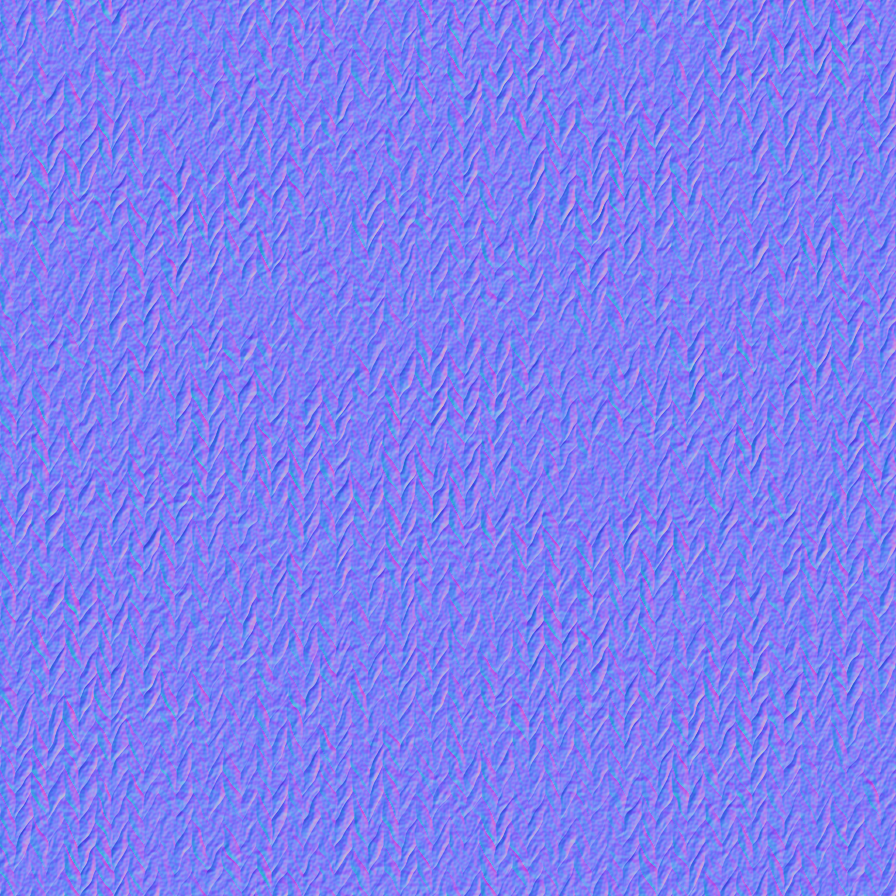
Reproduce this texture map procedurally as a Shadertoy shader.

```glsl
// Normal map of worn stockinette knit: 28 columns of V stitches by 36 rows.

vec2 hashGradient(vec2 cell) {
    vec3 h = fract(cell.xyx * vec3(0.1031, 0.1030, 0.0973));
    h += dot(h, h.yzx + 33.33);
    float angle = 6.2832 * fract((h.x + h.y) * h.z);
    return vec2(cos(angle), sin(angle));
}

float gradientNoise(vec2 p) {
    vec2 i = floor(p), f = fract(p);
    vec2 w = f * f * f * (f * (f * 6.0 - 15.0) + 10.0);
    float a = dot(hashGradient(i), f);
    float b = dot(hashGradient(i + vec2(1, 0)), f - vec2(1, 0));
    float c = dot(hashGradient(i + vec2(0, 1)), f - vec2(0, 1));
    float d = dot(hashGradient(i + vec2(1, 1)), f - vec2(1, 1));
    return mix(mix(a, b, w.x), mix(c, d, w.x), w.y);
}

// Yarn legs slant outward from the middle of each column.
float stitchHeight(vec2 p) {
    float u = p.x * 28.0;
    float t = abs(fract(u) - 0.5) * 2.0;
    float leg = floor(u * 2.0);
    float v = p.y * 36.0 - 1.1 * t;

    // Each stitch is a little fuller or flatter than its neighbours.
    float fullness = hashGradient(vec2(leg, floor(v)) + 7.0).x;
    float across = abs(fract(v) * 2.0 - 1.0);
    float column = 4.0 * t * (1.0 - t);
    float yarn = (1.0 - across * across * across) * (0.0011 + 0.0009 * fullness * column);

    // Twisted fibres run along the leg and fade at its ends.
    float fibre = gradientNoise(vec2(v * 2.5, t * 1.5 + leg * 5.3)) * column;
    return yarn + 0.0009 * column + 0.0010 * fibre;
}

float surfaceHeight(vec2 p) {
    // Uneven tension bends the rows and columns.
    vec2 bend = vec2(gradientNoise(p * 13.0), 2.0 * gradientNoise(p * 13.0 + 40.0)) * 0.004;
    bend += vec2(gradientNoise(p * 50.0 + 80.0), gradientNoise(p * 50.0 + 120.0)) * 0.004;
    float wear = 1.0 + 0.5 * gradientNoise(p * 7.0 + 17.0);

    // Short upright wrinkles lean to the right, with fine fuzz on top.
    vec2 slant = vec2(p.x * 0.91 - p.y * 0.42, p.x * 0.42 + p.y * 0.91);
    float wrinkle = gradientNoise(slant * vec2(115.0, 60.0) + bend * 250.0);
    float fuzz = gradientNoise(p * vec2(260.0, 230.0));
    return stitchHeight(p + bend) * wear + 0.0013 * wrinkle + 0.0006 * fuzz;
}

void mainImage(out vec4 fragColor, in vec2 fragCoord) {
    vec2 p = fragCoord / iResolution.xy;

    // Central differences over a small step soften the creases.
    vec2 e = vec2(0.0009, 0.0);
    vec2 slope = vec2(surfaceHeight(p + e.xy) - surfaceHeight(p - e.xy),
                      surfaceHeight(p + e.yx) - surfaceHeight(p - e.yx)) / (2.0 * e.x);

    // Green points down the canvas; blue is slightly muted.
    vec3 normal = normalize(vec3(-slope.x, slope.y, 1.0));
    fragColor = vec4((0.5 + 0.5 * normal) * vec3(1.0, 1.0, 0.975), 1.0);
}
```
